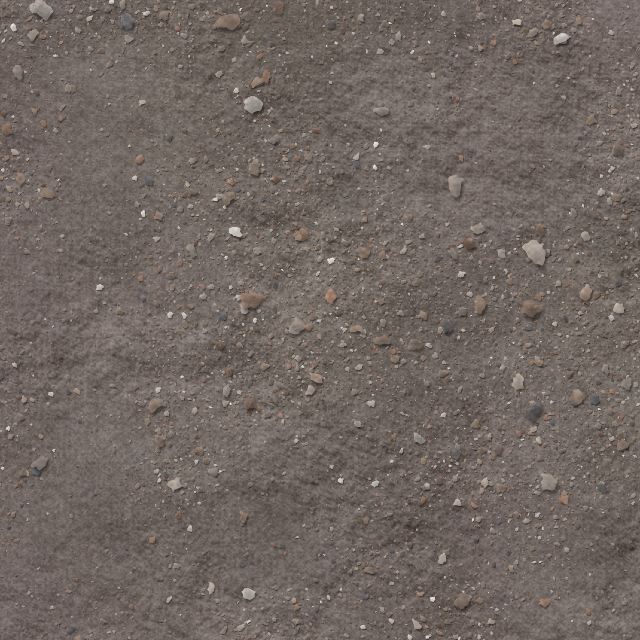
Write a three.js fragment shader that draws this texture.

```glsl
// Damp brown soil strewn with pebbles: layered value noise gives the earth its
// tone, grain and side-lit relief; four jittered grids scatter angular stones,
// from grit to pebbles, each with a soft shadow and a partial coat of dirt.

varying vec2 vUv;

const vec3 SOIL_MAUVE = vec3(0.438, 0.395, 0.382);
const vec3 SOIL_OLIVE = vec3(0.436, 0.399, 0.374);
const vec3 STONE_TAN = vec3(0.62, 0.54, 0.48);
const vec3 STONE_RUST = vec3(0.61, 0.49, 0.42);
const vec3 STONE_PALE = vec3(0.69, 0.64, 0.60);
const vec3 STONE_WHITE = vec3(0.84, 0.82, 0.79);
const vec3 STONE_SLATE = vec3(0.43, 0.43, 0.44);
const vec2 LIGHT = vec2(-0.45, 0.89);
const float RELIEF = 1.45;      // strength of soil lighting
const float RELIEF_STEP = 0.0032;
const float GRAIN = 0.17;       // strength of fine sand
const float EDGE = 0.0009;      // half width of a stone outline
const float SHADOW = 0.42;
const float TAU = 6.28318;

float hash(vec2 p) {
  return fract(sin(dot(p, vec2(127.1, 311.7))) * 43758.5453);
}

float noise(vec2 p) {
  vec2 i = floor(p);
  vec2 f = fract(p);
  f = f * f * (3.0 - 2.0 * f);
  float lower = mix(hash(i), hash(i + vec2(1.0, 0.0)), f.x);
  float upper = mix(hash(i + vec2(0.0, 1.0)), hash(i + 1.0), f.x);
  return mix(lower, upper, f.y);
}

float fbm(vec2 p) {
  float sum = 0.0;
  float amp = 0.45;
  for (int i = 0; i < 6; i++) {
    sum += amp * noise(p);
    p = mat2(1.6, 1.2, -1.2, 1.6) * p + 7.3;
    amp *= 0.57;
  }
  return sum;
}

// Lumpy ground, slightly drawn out along the falling diagonal
float soilHeight(vec2 p) {
  vec2 along = vec2(p.x - p.y, 1.3 * (p.x + p.y));
  return fbm(along * 7.0 + 2.0);
}

vec3 soilColour(vec2 p) {
  float tone = fbm(p * 6.0 + 31.0) - 0.5;
  float rough = smoothstep(0.25, 0.75, noise(p * 7.0 + 12.0));
  float slope = soilHeight(p) - soilHeight(p + LIGHT * RELIEF_STEP);
  slope *= RELIEF * mix(0.5, 1.3, rough);
  slope = clamp(slope < 0.0 ? slope * 1.3 : slope, -0.19, 0.1);
  float sand = 0.6 * noise(p * 430.0) + 0.4 * noise(p * 210.0 + 5.0) - 0.5;
  vec3 earth = mix(SOIL_MAUVE, SOIL_OLIVE, noise(p * 4.0));
  return earth + 0.12 * tone + slope + GRAIN * sand;
}

vec3 stoneColour(float pick) {
  vec3 c = STONE_TAN;
  c = mix(c, STONE_RUST, step(0.44, pick));
  c = mix(c, STONE_PALE, step(0.60, pick));
  c = mix(c, STONE_SLATE, step(0.86, pick));
  return mix(c, STONE_WHITE, step(0.92, pick));
}

// Signed distance to a chipped irregular polygon: soft maximum of its sides
float stoneDistance(vec2 p, float radius, vec2 id) {
  const float SHARPNESS = 16.0;
  float turn = TAU * hash(id + 0.13);
  p = mat2(cos(turn), sin(turn), -sin(turn), cos(turn)) * p;
  p.y *= mix(1.0, 1.65, hash(id + 0.29));
  float sum = 0.0;
  for (int i = 0; i < 6; i++) {
    float side = float(i);
    float a = TAU * (side + 0.8 * hash(id + side * 1.7)) / 6.0;
    float reach = mix(0.6, 1.1, hash(id + side * 2.3 + 0.5));
    sum += exp(SHARPNESS * (dot(p, vec2(cos(a), sin(a))) / radius - reach));
  }
  return radius * log(sum) / SHARPNESS;
}

// Lays one grid of stones over the colour; radii are in canvas units
void scatterStones(inout vec3 colour, vec2 p, float cells, float share,
                   float minRadius, float maxRadius, float seed) {
  vec2 home = floor(p * cells);
  for (int y = -1; y <= 1; y++) {
    for (int x = -1; x <= 1; x++) {
      vec2 cell = home + vec2(float(x), float(y));
      vec2 id = cell + seed * 17.31;
      vec2 jitter = vec2(hash(id + 0.41), hash(id + 0.67));
      vec2 centre = (cell + 0.1 + 0.8 * jitter) / cells;
      float size = hash(id + 0.83);
      float radius = mix(minRadius, maxRadius, size * size);
      vec2 q = p - centre;
      float cluster = smoothstep(0.15, 0.85, noise(centre * 7.0 + 3.0));
      float chance = share * mix(0.2, 1.8, cluster);
      if (hash(id) > chance || length(q) > 2.1 * radius) continue;

      float shade = stoneDistance(q + LIGHT * radius * 0.4, radius, id);
      colour *= 1.0 - SHADOW * (1.0 - smoothstep(-0.35, 0.25, shade / radius));

      // Uneven rim, domed light and mottled face
      float rim = 0.35 * radius * (noise(q * 2.5 / radius + id) - 0.5);
      float body = stoneDistance(q, radius, id) + rim;
      vec3 stone = stoneColour(hash(id + 0.91)) * mix(0.86, 1.06, hash(id + 0.19));
      stone *= 1.0 + 0.13 * dot(q, LIGHT) / radius;
      stone += 0.14 * (noise(p * 190.0) - 0.5);
      float bare = mix(0.45, 1.0, hash(id + 0.57));
      colour = mix(colour, stone, bare * (1.0 - smoothstep(-EDGE, EDGE, body)));
    }
  }
}

void main() {
  vec3 colour = soilColour(vUv);
  scatterStones(colour, vUv, 130.0, 0.42, 0.0014, 0.0033, 1.0);
  scatterStones(colour, vUv, 55.0, 0.42, 0.0030, 0.0064, 2.0);
  scatterStones(colour, vUv, 22.0, 0.34, 0.0060, 0.0120, 3.0);
  scatterStones(colour, vUv, 9.0, 0.36, 0.0115, 0.0210, 4.0);
  gl_FragColor = vec4(clamp(colour, 0.0, 1.0), 1.0);
}
```
